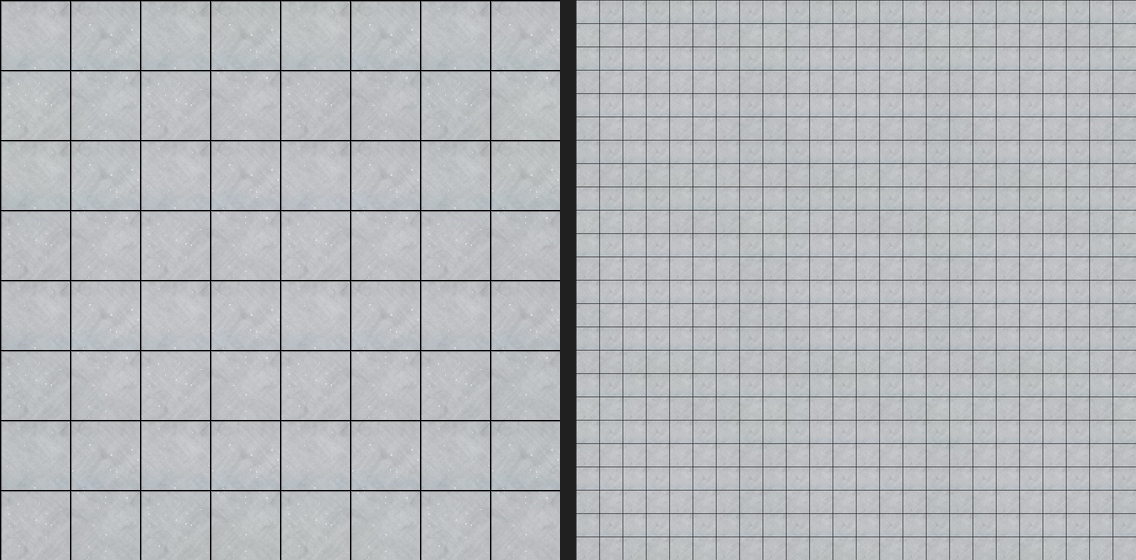
Left, the tile; right, the same tile 3 across and 3 down.
This texture is drawn by a WebGL 2 fragment shader. Its source:

```glsl
#version 300 es
precision highp float;

#define TILES 8.0
#define PATCHES 4.0
#define LINE_WIDTH 0.0195
#define SHADE vec3(0.695, 0.705, 0.715)
#define LIGHT vec3(0.775, 0.785, 0.795)
#define COOL_TINT vec3(-0.022, -0.006, 0.002)
#define LINE_COLOR vec3(0.0, 0.0, 0.004)
#define BLOTCH 0.65
#define SCRATCH 0.50
#define GRAIN 0.38
#define SPECK_SHARE 0.07
#define REPEAT_VARIATION 0.22

uniform vec2 u_resolution;
out vec4 fragColor;

// Integer hash of a lattice cell, 0 to 1
float hash(vec2 cell, uint seed) {
    uvec2 c = uvec2(cell);
    uint h = c.x * 1597334677u ^ c.y * 3812015801u ^ seed * 2798796415u;
    h = (h ^ (h >> 16)) * 2146121005u;
    h = (h ^ (h >> 15)) * 2221713035u;
    return float((h ^ (h >> 16)) >> 8) / 16777216.0;
}

// Value noise that wraps after a whole period
float noise(vec2 p, vec2 period, uint seed) {
    vec2 i = floor(p), f = fract(p);
    f = f * f * (3.0 - 2.0 * f);
    vec2 a = mod(i, period), b = mod(i + 1.0, period);
    return mix(mix(hash(a, seed), hash(vec2(b.x, a.y), seed), f.x),
               mix(hash(vec2(a.x, b.y), seed), hash(b, seed), f.x), f.y);
}

// Noise centred on zero, with count cells per unit
float layer(vec2 p, vec2 count, uint seed) {
    return noise(p * count, count, seed) - 0.5;
}

float fbm(vec2 p, float count, uint seed) {
    float sum = 0.0, gain = 0.5;
    for (uint k = 0u; k < 5u; k++) {
        sum += gain * layer(p, vec2(count), seed + k);
        count *= 2.0;
        gain *= 0.6;
    }
    return sum;
}

// Thin broken vein along the middle level of a noise field
float vein(vec2 p, vec2 count, uint seed) {
    float ridge = abs(layer(p, count, seed));
    return 1.0 - smoothstep(0.0, 0.09, ridge);
}

// Sparse pale flecks, one candidate per cell
float specks(vec2 p, float count) {
    vec2 cell = mod(floor(p * count), count);
    vec2 center = 0.25 + 0.5 * vec2(hash(cell, 61u), hash(cell, 62u));
    float radius = mix(0.08, 0.2, hash(cell, 63u));
    float dist = length(fract(p * count) - center);
    return step(hash(cell, 64u), SPECK_SHARE) * (1.0 - smoothstep(0.4 * radius, 1.4 * radius, dist));
}

// Stone patch spanning two by two tiles
vec3 stone(vec2 uv) {
    vec2 p = uv * PATCHES;
    vec2 diagonal = vec2(p.x + p.y, p.x - p.y);
    float depth = fract(-p.y);
    float upperRow = 1.0 - smoothstep(0.47, 0.53, depth);

    // Clouds and diagonal smudges
    float tone = 0.59 + BLOTCH * fbm(p, 4.0, 1u);
    tone += 0.42 * layer(diagonal, vec2(5.0, 14.0), 11u);
    tone += 0.10 * upperRow * sin(depth * 6.2832);

    // Fine hatching in both diagonal directions
    float worn = smoothstep(0.3, 0.75, noise(p * 6.0, vec2(6.0), 21u));
    tone += SCRATCH * layer(diagonal, vec2(9.0, 50.0), 22u) * (0.35 + 0.65 * worn);
    tone += SCRATCH * layer(diagonal, vec2(54.0, 7.0), 23u) * (0.9 - 0.5 * worn);

    // Broken scratches and drips under the upper edge
    float broken = smoothstep(0.5, 0.8, noise(p * 12.0, vec2(12.0), 31u));
    tone -= 0.38 * broken * vein(diagonal, vec2(5.0, 9.0), 32u);
    tone -= 0.30 * broken * vein(diagonal, vec2(12.0, 4.0), 33u);
    float drips = smoothstep(0.0, 0.03, depth) * (1.0 - smoothstep(0.03, 0.2, depth));
    tone += 0.6 * drips * (layer(p, vec2(40.0, 5.0), 34u) - 0.12);

    // Grain, and slow change from one repeat to the next
    tone += GRAIN * layer(p, vec2(96.0), 41u);
    tone += REPEAT_VARIATION * layer(uv, vec2(5.0), 51u);
    vec3 color = mix(SHADE, LIGHT, tone);

    // Cool stain low in the upper row
    float stain = smoothstep(0.28, 0.45, depth + 0.25 * fbm(p, 3.0, 71u)) * upperRow;
    color += COOL_TINT * stain * (0.5 + noise(p * 4.0, vec2(4.0), 76u));
    color += vec3(0.012, -0.004, 0.012) * layer(uv, vec2(2.0, 4.0), 81u);
    return color + 0.12 * specks(p, 26.0);
}

// Coverage of joints on the left and upper side of each tile
float joints(vec2 uv) {
    vec2 grid = vec2(uv.x, 1.0 - uv.y) * TILES;
    vec2 pixel = TILES / u_resolution;
    vec2 dist = abs(fract(grid - 0.5 * LINE_WIDTH + 0.5) - 0.5) - 0.5 * LINE_WIDTH;
    vec2 cover = clamp(0.5 - dist / pixel, 0.0, 1.0) * min(vec2(1.0), LINE_WIDTH / pixel);
    return max(cover.x, cover.y);
}

void main() {
    vec2 uv = gl_FragCoord.xy / u_resolution;
    fragColor = vec4(mix(stone(uv), LINE_COLOR, joints(uv)), 1.0);
}
```
